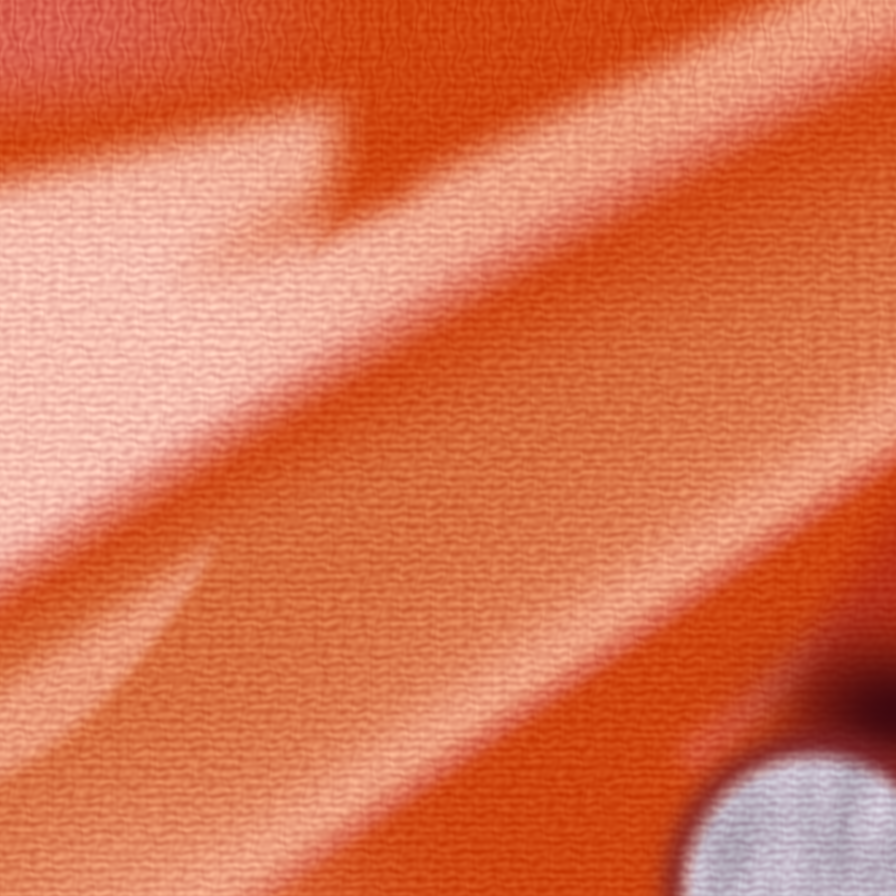
A three.js fragment shader for this texture:

```glsl
// Folded orange satin with pale diagonal sheens, a woven grain and a grey cloth corner.
varying vec2 vUv;

const vec3 DEEP_ORANGE = vec3(0.81, 0.27, 0.06);
const vec3 DULL_ORANGE = vec3(0.84, 0.42, 0.23);
const vec3 ROSE        = vec3(0.86, 0.40, 0.36);
const vec3 PEACH       = vec3(0.93, 0.63, 0.51);
const vec3 PALE_PINK   = vec3(0.97, 0.77, 0.72);
const vec3 CRIMSON     = vec3(0.70, 0.16, 0.08);
const vec3 DARK_WINE   = vec3(0.25, 0.03, 0.06);
const vec3 GREY_CLOTH  = vec3(0.75, 0.71, 0.77);
const float THREADS    = 96.0;
const float GRAIN      = 0.085;
const float TAU        = 6.2831853;

vec2 gradientAt(vec2 cell) {
  float h = fract(sin(dot(cell, vec2(127.1, 311.7))) * 43758.55);
  return vec2(cos(h * TAU), sin(h * TAU));
}

float gradientNoise(vec2 p) {
  vec2 i = floor(p), f = fract(p);
  vec2 u = f * f * f * (f * (f * 6.0 - 15.0) + 10.0);
  vec2 e = vec2(1.0, 0.0);
  float low = mix(dot(gradientAt(i), f), dot(gradientAt(i + e.xy), f - e.xy), u.x);
  float high = mix(dot(gradientAt(i + e.yx), f - e.yx),
                   dot(gradientAt(i + e.xx), f - e.xx), u.x);
  return mix(low, high, u.y);
}

// Gaussian falloff of a distance
float glow(float d, float width) {
  return exp(-d * d / (width * width));
}

// x: distance to segment ab, y: position along it
vec2 segment(vec2 p, vec2 a, vec2 b) {
  vec2 ab = b - a;
  float t = clamp(dot(p - a, ab) / dot(ab, ab), 0.0, 1.0);
  return vec2(length(p - a - ab * t), t);
}

vec3 satin(vec2 p) {
  float upper = p.y - (0.34 + 0.68 * p.x - 0.08 * p.x * p.x);
  float lower = p.y - (0.69 * p.x - 0.201);

  // Broad dull fold between the two sheens
  float fold = smoothstep(0.0, mix(0.10, 0.27, p.x), -upper) * smoothstep(-0.02, 0.03, lower);
  vec3 color = mix(DEEP_ORANGE, DULL_ORANGE, fold);

  // Rosy top left corner
  float corner = (1.0 - smoothstep(0.05, 0.45, p.x)) * smoothstep(0.82, 0.95, p.y - 0.12 * p.x);
  color = mix(color, ROSE, 0.85 * corner);

  // Lower sheen and its wide haze
  float lit = smoothstep(-0.018, 0.04, lower);
  float haze = lit * glow(max(lower - 0.05, 0.0), 0.16) * fold;
  color = mix(color, PEACH, 0.38 * haze);
  color = mix(color, PEACH, 0.9 * lit * glow(max(lower - 0.045, 0.0), 0.05));
  color = mix(color, ROSE, 0.5 * glow(lower - 0.003, 0.018));
  float floorHaze = glow(length((p - vec2(0.17, -0.02)) * vec2(0.6, 1.0)), 0.12);
  color = mix(color, PEACH, 0.6 * floorHaze);

  // Tapered streak at the left
  float streakTop = p.y - (0.238 + 0.67 * p.x);
  float streakBase = p.y - (0.128 + 0.45 * p.x + 2.5 * p.x * p.x);
  float streak = smoothstep(-0.015, 0.025, streakBase)
               * (1.0 - smoothstep(-0.04, 0.025, streakTop))
               * (1.0 - smoothstep(0.22, 0.27, p.x));
  color = mix(color, PEACH, 0.85 * streak);

  // Upper sheen splits into a left lobe and a long right band
  float lobe = (1.0 - smoothstep(-0.04, 0.035, p.y - 0.80 - 0.24 * p.x))
             * (1.0 - smoothstep(0.33, 0.42, p.x));
  float band = 1.0 - smoothstep(-0.04, 0.035, p.y - 0.565 - 0.5 * p.x);
  float sheen = smoothstep(-0.035, 0.045, upper) * max(lobe, band);
  vec2 crease = segment(p, vec2(0.18, 0.68), vec2(0.43, 0.80));
  sheen *= 1.0 - 0.65 * crease.y * glow(crease.x, 0.035);
  vec3 sheenColor = mix(PALE_PINK, PEACH, smoothstep(0.15, 0.75, p.x));
  sheenColor = mix(sheenColor, PEACH, 0.5 * smoothstep(0.70, 0.85, p.y));
  color = mix(color, sheenColor, 0.95 * sheen);
  return mix(color, ROSE, 0.4 * glow(upper - 0.01, 0.035));
}

// Grey cloth with the shadow behind it
vec3 addCorner(vec3 color, vec2 p) {
  vec2 rim = segment(p, vec2(0.78, 0.16), vec2(1.02, 0.36));
  color = mix(color, ROSE, 0.5 * glow(rim.x, 0.025));
  float behind = smoothstep(0.67, 0.77, p.x - 0.65 * p.y);
  color = mix(color, CRIMSON, 0.8 * behind * smoothstep(0.84, 0.93, p.x));
  float shadow = glow(length((p - vec2(1.0, 0.205)) * vec2(0.68, 1.0)), 0.075);
  color = mix(color, DARK_WINE, shadow);

  float edge = (length((p - vec2(0.91, 0.0)) / vec2(0.155, 0.165)) - 1.0) * 0.16;
  color = mix(color, vec3(0.48, 0.15, 0.18), 0.75 * glow(edge, 0.022));
  float pleats = gradientNoise(p * vec2(28.0, 9.0));
  vec3 cloth = GREY_CLOTH + 0.16 * pleats;
  return mix(color, cloth, 1.0 - smoothstep(-0.025, 0.008, edge));
}

// Uneven horizontal threads crossed by short vertical ones
float weave(vec2 p) {
  float wobble = gradientNoise(p * vec2(70.0, 50.0));
  float rows = sin(TAU * (p.y * THREADS + 0.45 * wobble));
  float columns = sin(TAU * (p.x * THREADS + 0.9 * wobble));
  float upright = smoothstep(0.72, 0.98, p.y - 0.1 * p.x);
  float specks = gradientNoise(p * vec2(95.0, 130.0));
  return mix(rows, columns, 0.2 + 0.5 * upright) * 0.65 + specks * 1.1;
}

void main() {
  vec3 color = addCorner(satin(vUv), vUv);
  float brightness = dot(color, vec3(0.3, 0.5, 0.2));
  color += vec3(0.7, 1.0, 0.85) * GRAIN * weave(vUv) * smoothstep(0.05, 0.6, brightness);
  gl_FragColor = vec4(clamp(color, 0.0, 1.0), 1.0);
}
```
